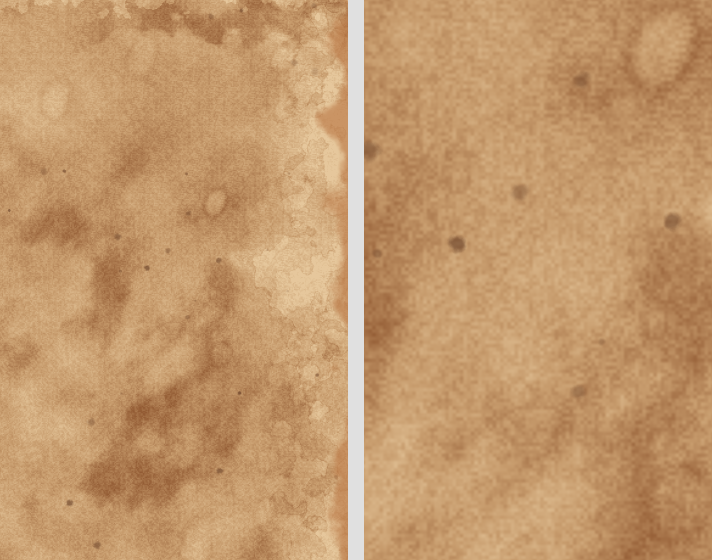
Left, the full canvas; right, a detail of the centre.
Write a WebGL 1 fragment shader that draws this texture.

```glsl
precision highp float;
// Aged, water-stained paper: layered value noise sets a tone that is mapped
// to a brown palette. Ragged tide marks line the top and right edges, and
// jittered cells scatter pale drip ovals and dark foxing specks.
uniform vec2 u_resolution;

float hash(vec2 p) {
  return fract(sin(dot(p, vec2(127.1, 311.7))) * 43758.5453);
}

float noise(vec2 p) {
  vec2 i = floor(p), f = fract(p);
  f = f * f * (3.0 - 2.0 * f);
  return mix(mix(hash(i), hash(i + vec2(1.0, 0.0)), f.x),
             mix(hash(i + vec2(0.0, 1.0)), hash(i + 1.0), f.x), f.y);
}

float fbm(vec2 p) {
  float sum = 0.0, amp = 0.5;
  for (int i = 0; i < 5; i++) {
    sum += amp * noise(p);
    p = mat2(1.6, 1.2, -1.2, 1.6) * p + 7.3;
    amp *= 0.5;
  }
  return sum / 0.97;
}

// Soft ridge around zero, used for tide lines and rims.
float ridge(float d, float width) {
  return exp(-d * d / (width * width));
}

// Pale drip ovals, each with a faint darker rim.
float dripOvals(vec2 p) {
  float tone = 0.0;
  vec2 g = p * 7.0, cell = floor(g);
  float wobble = 0.6 * (fbm(p * 26.0) - 0.5);
  for (int j = -1; j <= 1; j++) {
    for (int i = -1; i <= 1; i++) {
      vec2 id = cell + vec2(float(i), float(j));
      float present = step(0.58, hash(id + 3.7));
      vec2 center = id + 0.2 + 0.6 * vec2(hash(id), hash(id + 19.1));
      float radius = mix(0.1, 0.19, hash(id + 41.3));
      vec2 q = g - center;
      q.x -= 0.2 * q.y;
      q.y /= mix(1.0, 1.9, hash(id + 8.9));
      float d = length(q) / radius + wobble;
      float fill = 1.0 - smoothstep(0.65, 1.05, d);
      float strength = mix(0.25, 1.0, hash(id + 27.0));
      tone += present * strength * (0.36 * fill - 0.3 * ridge(d - 1.15, 0.2));
    }
  }
  return tone;
}

// Small brown specks, mostly tiny with a few larger ones.
float foxing(vec2 p) {
  float dark = 0.0;
  vec2 g = p * 22.0, cell = floor(g);
  float wobble = 0.9 * (fbm(p * 170.0) - 0.5);
  for (int j = -1; j <= 1; j++) {
    for (int i = -1; i <= 1; i++) {
      vec2 id = cell + vec2(float(i), float(j));
      float present = step(0.91, hash(id + 61.0));
      vec2 center = id + 0.15 + 0.7 * vec2(hash(id + 5.0), hash(id + 77.0));
      float size = hash(id + 13.0);
      float d = length(g - center) / mix(0.05, 0.16, size * size) + wobble;
      dark += present * mix(0.2, 0.9, hash(id + 31.0)) * (1.0 - smoothstep(0.4, 1.3, d));
    }
  }
  return dark;
}

void main() {
  vec2 p = gl_FragCoord.xy / u_resolution.y;
  float aspect = u_resolution.x / u_resolution.y;
  float x = p.x / aspect;
  float fromRight = aspect - p.x, fromTop = 1.0 - p.y;

  // Broad clouds and finer mottling, leaning along a diagonal
  vec2 slanted = mat2(0.85, 0.4, -0.5, 0.85) * p;
  float tone = 0.03 + 1.1 * (fbm(slanted * vec2(6.0, 4.0) + 2.0) - 0.5);
  float calm = ridge(x - 0.5, 0.3) * ridge(p.y - 0.62, 0.35);
  tone += (1.1 - 0.6 * calm) * (fbm(p * 17.0 + 9.0) - 0.5);

  // Clustered brown smudges on the lower left
  float smudge = smoothstep(0.5, 0.8, fbm(slanted * vec2(13.0, 9.0) + 31.0));
  tone -= 0.95 * smudge * (1.0 - smoothstep(0.5, 1.0, x)) * (1.0 - smoothstep(0.5, 0.85, p.y));

  tone += dripOvals(p);

  // Pale water stain on the right, broken into crisp flakes with tide lines
  float tide = fromRight + 0.2 * (fbm(p * 8.0 + 5.0) - 0.5) + 0.2 * (fbm(p * 26.0) - 0.5);
  float reach = 0.105 + 0.04 * sin(p.y * 9.0 + 2.4);
  tone += 0.42 * (1.0 - smoothstep(reach - 0.03, reach + 0.09, tide));
  tone += 0.2 * (1.0 - smoothstep(reach - 0.03, reach - 0.022, tide));
  tone -= 0.25 * ridge(tide - reach + 0.02, 0.005);
  float flakes = fbm(p * 30.0 + 50.0);
  float nearEdge = 1.0 - smoothstep(0.06, 0.2, fromRight);
  tone += nearEdge * (0.3 * smoothstep(0.52, 0.57, flakes) - 0.25 * ridge(flakes - 0.5, 0.02));

  // Dark blotchy band below a chipped pale strip at the top
  float scallop = fromTop + 0.16 * (fbm(p * 13.0 + 17.0) - 0.5);
  float band = 1.0 - smoothstep(0.03, 0.065, scallop);
  float blotch = 0.35 + 0.9 * smoothstep(0.35, 0.65, fbm(p * 22.0 + 70.0));
  tone -= smoothstep(0.1, 0.5, x) * (0.65 * band * blotch + 0.3 * ridge(scallop - 0.045, 0.006));
  float chip = fromTop + 0.09 * (fbm(p * 30.0 + 40.0) - 0.5);
  tone += 0.6 * (1.0 - smoothstep(0.007, 0.012, chip));

  // Paper fibre grain
  tone += 0.5 * (noise(p * 460.0) - 0.5) + 0.3 * (noise(p * vec2(230.0, 190.0)) - 0.5);

  // Tone to palette
  vec3 umber = vec3(0.61, 0.4, 0.24), kraft = vec3(0.779, 0.608, 0.424);
  vec3 cream = vec3(0.9, 0.78, 0.61);
  vec3 color = mix(kraft, umber, clamp(-tone, 0.0, 1.2));
  color = mix(color, cream, clamp(tone, 0.0, 1.0));

  // Rusty right margin and foxing specks
  float rust = 1.0 - smoothstep(0.0, 0.03, fromRight + 0.12 * (fbm(p * 14.0 + 3.0) - 0.5));
  color = mix(color, vec3(0.72, 0.45, 0.25), 0.6 * rust);
  color = mix(color, vec3(0.42, 0.26, 0.16), 0.8 * clamp(foxing(p), 0.0, 1.0));
  gl_FragColor = vec4(color, 1.0);
}
```
